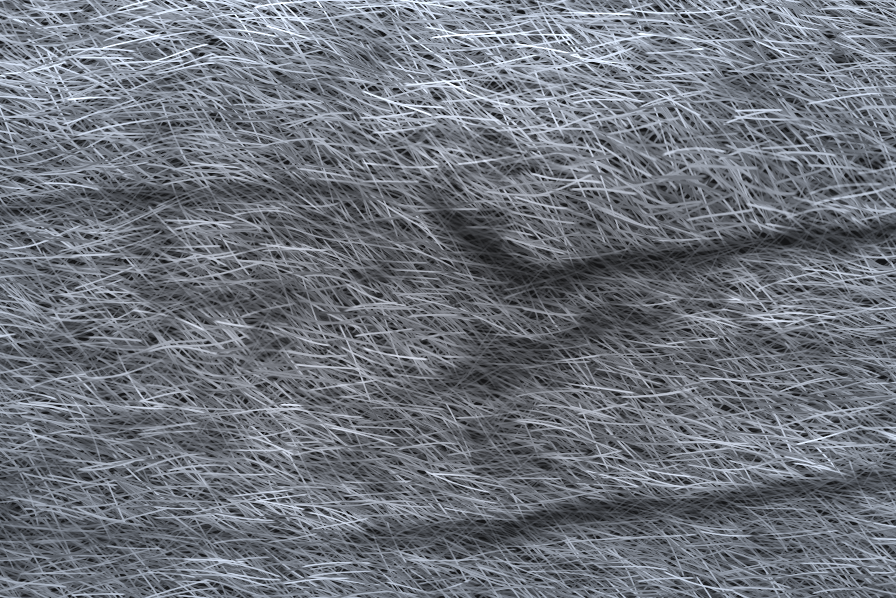
This texture is drawn by a Shadertoy shader. Its source:

```glsl
#define LAYERS 18
#define CELL vec2(0.07, 0.024)
#define FIBRE_HALF_WIDTH 0.0014
#define ANGLE_SPREAD 1.9
#define DEEP_SHADE 0.08
#define TOP_SHADE 0.62
#define SHADE_SPREAD 0.46
#define CREASE_DEPTH 0.85
#define PIT_DEPTH 0.75
#define COOL_TINT vec3(0.945, 1.0, 1.085)
#define WARM_TINT vec3(0.985, 1.0, 1.05)

// Four random values per cell and layer, without sine
vec4 hash4(vec2 cell, float seed) {
    vec4 q = fract(vec4(cell.xyx, seed) * vec4(0.1031, 0.1030, 0.0973, 0.1099));
    q += dot(q, q.wzxy + 33.33);
    return fract((q.xxyz + q.yzzw) * q.zywx);
}

float noise(vec2 p) {
    vec2 i = floor(p), f = fract(p);
    f = f * f * (3.0 - 2.0 * f);
    vec2 e = vec2(0.0, 1.0);
    return mix(mix(hash4(i, 7.0).x, hash4(i + e.yx, 7.0).x, f.x),
               mix(hash4(i + e.xy, 7.0).x, hash4(i + e.yy, 7.0).x, f.x), f.y);
}

float fbm(vec2 p) {
    return 0.55 * noise(p) + 0.3 * noise(p * 2.1 + 5.3) + 0.15 * noise(p * 4.3 + 11.7);
}

mat2 rotation(float a) {
    float c = cos(a), s = sin(a);
    return mat2(c, -s, s, c);
}

// Soft dark valley sagging between two points
float crease(vec2 uv, vec2 a, vec2 b, float sag, float width) {
    float t = (uv.x - a.x) / (b.x - a.x);
    float d = (uv.y - mix(a.y, b.y, t) + 4.0 * sag * t * (1.0 - t)) / width;
    float ends = smoothstep(-0.08, 0.2, t) * (1.0 - smoothstep(0.8, 1.08, t));
    // Sharp upper lip, long fade below
    d *= d > 0.0 ? 1.5 : 0.75;
    return ends * exp(-d * d);
}

float creases(vec2 uv) {
    uv.y += 0.045 * (fbm(uv * vec2(9.0, 5.0)) - 0.5);
    float c = crease(uv, vec2(0.52, 0.53), vec2(1.1, 0.66), 0.02, 0.028);
    c = max(c, crease(uv, vec2(0.47, 0.68), vec2(0.62, 0.52), 0.015, 0.035));
    c = max(c, 0.9 * crease(uv, vec2(0.33, 0.09), vec2(1.1, 0.235), 0.015, 0.026));
    c = max(c, 0.65 * crease(uv, vec2(-0.1, 0.65), vec2(0.47, 0.69), 0.0, 0.022));
    c = max(c, 0.55 * crease(uv, vec2(0.4, 0.34), vec2(0.72, 0.49), 0.02, 0.03));
    c = max(c, 0.5 * crease(uv, vec2(-0.1, 0.42), vec2(0.25, 0.39), 0.0, 0.025));
    return max(c, 0.45 * crease(uv, vec2(-0.1, 0.12), vec2(0.4, 0.1), 0.0, 0.03));
}

// Coverage by one bent strand centred on the origin
float strand(vec2 p, float halfLength, float bend, float pixel) {
    float slope = 2.0 * bend * p.x;
    float d = abs(p.y - bend * p.x * p.x) * inversesqrt(1.0 + slope * slope);
    float body = clamp((FIBRE_HALF_WIDTH - d) / pixel + 0.5, 0.0, 1.0);
    return body * (1.0 - smoothstep(halfLength * 0.85, halfLength, abs(p.x)));
}

void mainImage(out vec4 fragColor, in vec2 fragCoord) {
    vec2 uv = fragCoord / iResolution.xy;
    vec2 p = fragCoord / iResolution.y;
    float pixel = 1.0 / iResolution.y;

    // Relief of the mat: folds, waves and small gaps
    float fold = creases(uv);
    float wave = fbm(p * vec2(2.2, 8.0) + 3.0) - 0.5;
    float centre = 1.0 - smoothstep(0.1, 0.6, length((uv - vec2(0.5, 0.47)) * vec2(0.9, 1.1)));
    float gap = smoothstep(0.48, 0.78, fbm(p * vec2(11.0, 22.0))) * (0.55 + 0.45 * centre);
    float thinning = max(CREASE_DEPTH * fold, PIT_DEPTH * gap);
    float light = 0.98 + 0.4 * wave + 0.2 * smoothstep(0.6, 1.0, uv.y)
                - 0.08 * centre - 0.3 * fold;

    // Strands follow the broad waves
    vec2 flow = p + vec2(0.0, 0.09 * noise(p * vec2(2.5, 3.5)) + 0.012 * noise(p * 11.0));
    float shade = DEEP_SHADE;

    // Stack strands from the deepest layer to the top
    for (int i = 0; i < LAYERS; i++) {
        float layer = float(i);
        float height = (layer + 1.0) / float(LAYERS);
        vec4 lr = hash4(vec2(layer, 3.0), 19.0);
        float angle = (lr.x + lr.y - 1.0) * ANGLE_SPREAD * 0.6 + (fract(layer * 0.618) - 0.5) * 0.7;
        vec2 q = rotation(angle) * flow + lr.zw * 5.0;
        vec2 cell = floor(q / CELL);
        float density = 1.0 - thinning * smoothstep(0.3, 0.8, height);

        for (int y = -1; y <= 1; y++)
        for (int x = -1; x <= 1; x++) {
            vec2 id = cell + vec2(x, y);
            vec4 r = hash4(id, layer + 1.0);
            vec4 s = hash4(id + 41.0, layer + 2.0);
            vec2 local = rotation((r.z - 0.5) * 0.6) * (q - (id + r.xy) * CELL);
            float cover = strand(local, 0.042 + 0.026 * r.w, (s.x - 0.5) * 3.0, pixel);
            float tone = mix(DEEP_SHADE, TOP_SHADE, height) + (s.y - 0.5) * SHADE_SPREAD * height
                       + 0.16 * s.z * s.z * s.z * s.z * height;
            shade = mix(shade, max(tone, 0.05) * light, cover * density);
        }
    }

    vec3 tint = mix(COOL_TINT, WARM_TINT, 0.75 * centre);
    fragColor = vec4(clamp(shade * tint, 0.0, 1.0), 1.0);
}
```
